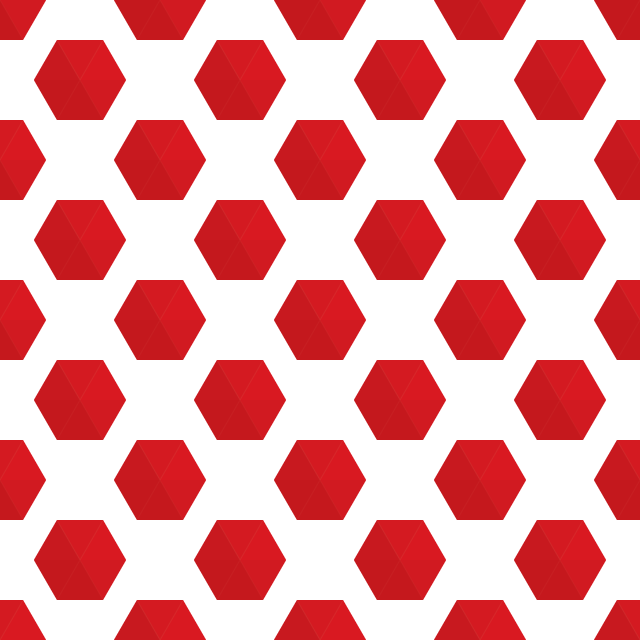
Write a WebGL 2 fragment shader that draws this pattern.

```glsl
#version 300 es
precision highp float;
// Staggered red hexagons on white, each split into six flat shaded facets.
// A square cell holds one hexagon at its corners and one at its centre;
// facets are smoothed wedges, with faint hairline seams on the diagonals.

uniform vec2 u_resolution;
out vec4 fragColor;

const float REPEATS = 4.0;            // cells across and down
const float APOTHEM = 0.25;           // centre to flat side, in cells
const float SEAM_WIDTH = 0.004;       // in cells
const float UPPER_SEAM = 0.30;        // seam opacity above the centre
const float LOWER_SEAM = 0.16;        // seam opacity below the centre
const float SECTOR = 1.04719755;      // sixty degrees

const vec3 BACKGROUND = vec3(1.0);
const vec3 SEAM_COLOR = vec3(0.85, 0.39, 0.32);

// Facets counter-clockwise, starting at the upper right.
const vec3 FACETS[6] = vec3[6](
    vec3(0.851, 0.098, 0.129),
    vec3(0.831, 0.102, 0.129),
    vec3(0.784, 0.098, 0.122),
    vec3(0.769, 0.094, 0.114),
    vec3(0.773, 0.094, 0.114),
    vec3(0.820, 0.102, 0.129));

// Signed distance to a hexagon with flat top and bottom.
float hexagonDistance(vec2 p, float apothem) {
    p = abs(p);
    return max(p.y, dot(p, vec2(sin(SECTOR), cos(SECTOR)))) - apothem;
}

// Offset from the nearest point of the staggered lattice.
vec2 nearestCentre(vec2 cell) {
    vec2 corner = fract(cell + 0.5) - 0.5;
    vec2 middle = fract(cell) - 0.5;
    return dot(corner, corner) < dot(middle, middle) ? corner : middle;
}

vec2 direction(float angle) {
    return vec2(cos(angle), sin(angle));
}

float cross2(vec2 a, vec2 b) {
    return a.x * b.y - a.y * b.x;
}

// Six wedges blended across one pixel at their borders.
vec3 facetColor(vec2 p, float pixel) {
    vec3 sum = vec3(0.0);
    float total = 0.0;
    for (int i = 0; i < 6; i++) {
        vec2 first = direction(float(i) * SECTOR);
        vec2 second = direction(float(i + 1) * SECTOR);
        float inside = min(cross2(first, p), cross2(p, second));
        float weight = clamp(inside / pixel + 0.5, 0.001, 1.0);
        sum += FACETS[i] * weight;
        total += weight;
    }
    return sum / total;
}

// Hairlines along both diagonals, thinned by coverage below one pixel.
float seamOpacity(vec2 p, float pixel) {
    vec2 diagonal = direction(SECTOR);
    float d = abs(cross2(diagonal, vec2(abs(p.x), abs(p.y))));
    float reach = max(SEAM_WIDTH, pixel);
    float coverage = clamp(1.0 - d / reach, 0.0, 1.0) * SEAM_WIDTH / reach;
    return coverage * (p.y > 0.0 ? UPPER_SEAM : LOWER_SEAM);
}

void main() {
    vec2 cell = gl_FragCoord.xy / u_resolution * REPEATS;
    float pixel = REPEATS / min(u_resolution.x, u_resolution.y);
    vec2 p = nearestCentre(cell);

    vec3 hexagon = mix(facetColor(p, pixel), SEAM_COLOR, seamOpacity(p, pixel));
    float coverage = clamp(0.5 - hexagonDistance(p, APOTHEM) / pixel, 0.0, 1.0);
    fragColor = vec4(mix(BACKGROUND, hexagon, coverage), 1.0);
}
```
